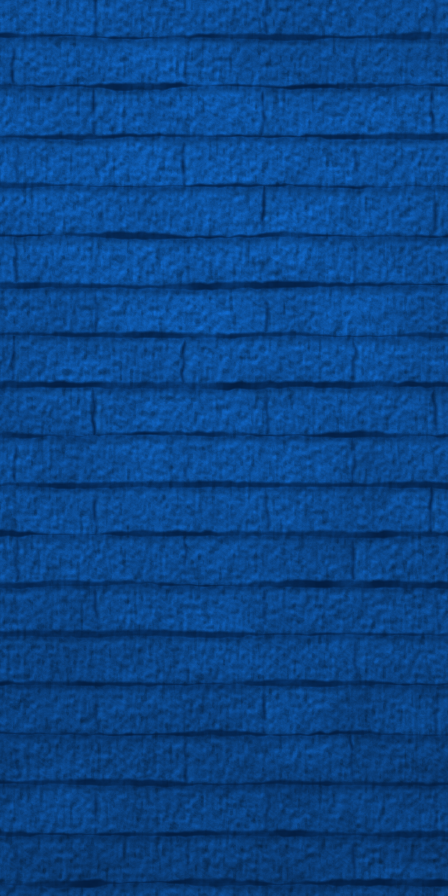
This texture is drawn by a Shadertoy shader. Its source:

```glsl
// Painted blue brick wall: 18 long courses in half bond, lit from above.
// Uneven shadows mark the bed joints, faint cracks mark the head joints,
// and layered value noise supplies the grain, drips and uneven paint.

const float COURSES = 18.0;       // courses over the canvas height
const float BRICK_LENGTH = 3.4;   // in course heights
const float BED_OFFSET = 0.26;    // height of the lowest bed joint
const vec3 PAINT_LIGHT = vec3(0.055, 0.335, 0.65);
const vec3 PAINT_DEEP = vec3(0.04, 0.232, 0.46);
const vec3 SHADOW = vec3(0.01, 0.105, 0.24);
const vec3 GLINT = vec3(0.10, 0.42, 0.74);

float hash(vec2 p) {
    vec3 q = fract(p.xyx * vec3(0.1031, 0.1030, 0.0973));
    q += dot(q, q.yzx + 33.33);
    return fract((q.x + q.y) * q.z);
}

float noise(vec2 p) {
    vec2 i = floor(p), f = fract(p);
    f = f * f * (3.0 - 2.0 * f);
    return mix(mix(hash(i), hash(i + vec2(1, 0)), f.x),
               mix(hash(i + vec2(0, 1)), hash(i + vec2(1, 1)), f.x), f.y);
}

float fbm(vec2 p) {
    float sum = 0.0, gain = 0.5;
    for (int i = 0; i < 4; i++) {
        sum += gain * noise(p);
        p = p * 2.03 + 17.3;
        gain *= 0.5;
    }
    return sum;
}

// Soft line of a given half width around zero
float line(float d, float halfWidth, float blur) {
    return 1.0 - smoothstep(halfWidth - blur, halfWidth + blur, abs(d));
}

// Rough plaster height: round bumps plus fine vertical drips
float relief(vec2 p) {
    return fbm(p * vec2(9.0, 10.0)) + 0.30 * noise(p * vec2(15.0, 4.0) + 40.0);
}

// Bed joint: x is shadow, y is the lit lip of the brick below
vec2 bedJoint(vec2 p, float blur) {
    float joint = floor(p.y + 0.5);
    float seed = joint * 7.31 + 50.0;
    float wobble = 0.07 * (noise(vec2(p.x * 0.7, seed)) - 0.5)
                 + 0.035 * (noise(vec2(p.x * 5.0, seed + 3.0)) - 0.5);
    float y = p.y - joint + wobble;
    float wear = smoothstep(0.15, 0.85, noise(vec2(p.x * 0.7 + 20.0, seed + 9.0)));
    float ragged = 0.03 * (noise(vec2(p.x * 7.0, seed + 12.0)) - 0.5);
    float halfWidth = mix(0.018, 0.075, wear) + ragged;
    float strength = mix(0.45, 1.0, noise(vec2(p.x * 1.7, seed + 15.0)));
    float core = line(y, halfWidth, blur + 0.025);
    float recess = line(y + 0.06, 0.09, 0.08);
    float lip = line(y + halfWidth + 0.10, 0.03, blur + 0.03);
    return vec2(max(core * strength, recess * 0.32),
                lip * noise(vec2(p.x * 1.8, seed + 21.0)));
}

// Head joint: x is the crack, y is its lit side
vec2 headJoint(vec2 p, float blur) {
    float course = floor(p.y);
    float start = mix(0.31, 1.93, mod(course, 2.0));
    float u = (p.x - start) / BRICK_LENGTH;
    float joint = floor(u + 0.5);
    float seed = hash(vec2(joint + 8.0, course + 31.0));
    float wobble = 0.09 * (noise(vec2(p.y * 4.5, seed * 60.0)) - 0.5);
    float x = (u - joint) * BRICK_LENGTH + wobble + (seed - 0.5) * 0.12;
    float broken = smoothstep(0.15, 0.75, noise(vec2(p.y * 5.0 + 9.0, seed * 90.0)));
    float strength = mix(0.25, 0.85, seed) * mix(0.35, 1.0, broken);
    return strength * vec2(line(x, 0.03, blur + 0.03),
                           line(x - 0.10, 0.04, blur + 0.03));
}

// Paint tone that differs from brick to brick
float brickTone(vec2 p) {
    float course = floor(p.y);
    float start = mix(0.31, 1.93, mod(course, 2.0));
    float brick = floor((p.x - start) / BRICK_LENGTH);
    return hash(vec2(brick + 5.0, course + 12.0)) - 0.5;
}

// Broad light: brightest in the upper part, dim towards the lower corners
float wallLight(vec2 uv) {
    float height = smoothstep(0.0, 0.8, uv.y) - 0.25 * smoothstep(0.85, 1.0, uv.y);
    float side = uv.x - 0.5;
    return 0.24 + 0.66 * height - 0.7 * side * side;
}

void mainImage(out vec4 fragColor, in vec2 fragCoord) {
    vec2 uv = fragCoord / iResolution.xy;
    float pixel = COURSES / iResolution.y;
    vec2 p = fragCoord * pixel - vec2(0.0, BED_OFFSET);

    // Grain lit from the upper left, with dark pits and streaks
    vec2 toLight = vec2(-0.02, 0.035);
    float grain = relief(p - toLight) - relief(p + toLight);
    float pits = smoothstep(0.60, 0.85, noise(p * vec2(14.0, 7.0) + 70.0));

    // Paint tone: wall light, blotches and a change from brick to brick
    float blotch = fbm(p * vec2(0.7, 1.5) + 5.0) - 0.47;
    float tone = wallLight(uv) + 0.75 * blotch + 0.20 * brickTone(p);
    vec3 color = mix(PAINT_DEEP, PAINT_LIGHT, clamp(tone, -0.1, 1.15));
    color *= 1.0 + 0.50 * clamp(grain, -0.5, 0.5) - 0.13 * pits;

    // Joints: lit edges first, then shadows over them
    vec2 bed = bedJoint(p, pixel * 0.6);
    vec2 head = headJoint(p, pixel * 0.6);
    color = mix(color, GLINT, 0.38 * max(bed.y, head.y) * (0.4 + 0.6 * uv.y));
    color = mix(color, SHADOW, 0.95 * max(bed.x, head.x));
    fragColor = vec4(color, 1.0);
}
```
